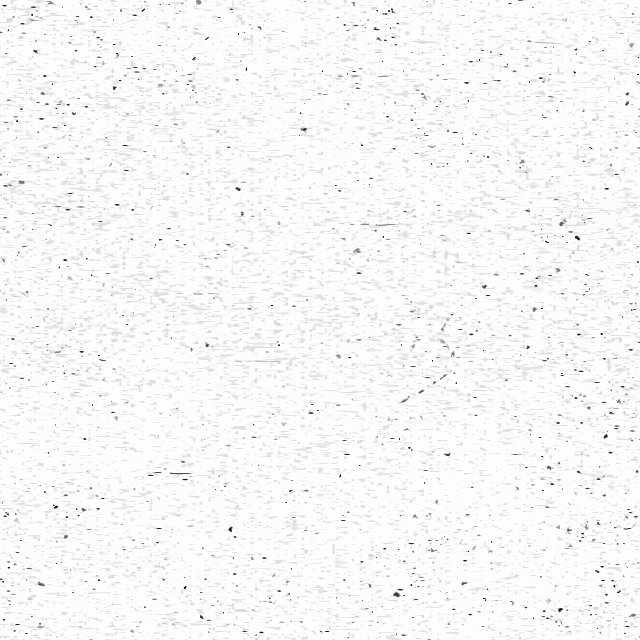
A Shadertoy shader for this texture:

```glsl
// Draws worn white paper with fine horizontal ink grain, dark specks and thin scratches.

const vec3 PAPER = vec3(0.994);
const vec3 INK = vec3(0.03);

float hash(vec2 p) {
    vec3 q = fract(vec3(p.xyx) * 0.1031);
    q += dot(q, q.yzx + 33.33);
    return fract((q.x + q.y) * q.z);
}

vec2 hash2(vec2 p) {
    return vec2(hash(p), hash(p + 71.7));
}

float valueNoise(vec2 p) {
    vec2 cell = floor(p);
    vec2 f = fract(p);
    f = f * f * (3.0 - 2.0 * f);
    float low = mix(hash(cell), hash(cell + vec2(1, 0)), f.x);
    float high = mix(hash(cell + vec2(0, 1)), hash(cell + vec2(1, 1)), f.x);
    return mix(low, high, f.y);
}

float cloud(vec2 p) {
    return 0.55 * valueNoise(p) + 0.3 * valueNoise(p * 2.3 + 9.1)
         + 0.15 * valueNoise(p * 5.1 + 23.7);
}

// Faint film: only the peaks of a stretched noise leave a trace.
float film(vec2 p, vec2 cells, float threshold) {
    return smoothstep(threshold, 1.0, valueNoise(p * cells));
}

// Scattered flat grains, one candidate per cell.
float grains(vec2 p, vec2 cells, vec2 minSize, vec2 maxSize, float chance, float seed) {
    float ink = 0.0;
    vec2 home = floor(p * cells);
    for (int y = -1; y <= 1; y++) {
        for (int x = -1; x <= 1; x++) {
            vec2 cell = home + vec2(x, y);
            vec2 key = cell + seed;
            vec2 center = (cell + hash2(key)) / cells;
            vec2 pick = hash2(key + 131.3);
            vec2 size = mix(minSize, maxSize, vec2(pick.x * pick.x, pick.y));
            float shape = 1.0 - smoothstep(0.5, 1.5, length((p - center) / size));
            float strength = mix(0.15, 0.95, pow(hash(key + 257.9), 1.6));
            ink = max(ink, shape * strength * step(hash(key + 389.1), chance));
        }
    }
    return ink;
}

// A thin stroke from start, broken into dashes along its length.
float scratch(vec2 p, vec2 start, float span, float width, float seed) {
    vec2 q = p - start;
    q.y += 0.0025 * (valueNoise(vec2(q.x * 45.0, seed)) - 0.5);
    float inside = smoothstep(0.0, 0.01, q.x) * (1.0 - smoothstep(span - 0.01, span, q.x));
    float dashes = smoothstep(0.35, 0.8, valueNoise(vec2(q.x * 130.0, seed + 5.0)));
    return inside * dashes * (1.0 - smoothstep(0.4 * width, 1.6 * width, abs(q.y)));
}

// A crumbling crack that wanders upward between two heights.
float crack(vec2 p, float bottom, float top) {
    float t = (p.y - bottom) / (top - bottom);
    float path = 0.625 + 0.075 * smoothstep(-0.1, 0.5, t)
               + 0.025 * (valueNoise(vec2(p.y * 38.0, 4.0)) - 0.5);
    float inside = smoothstep(0.0, 0.1, t) * (1.0 - smoothstep(0.9, 1.0, t));
    float flakes = smoothstep(0.5, 0.85, valueNoise(p * vec2(190.0, 150.0)));
    return inside * flakes * (1.0 - smoothstep(0.001, 0.005, abs(p.x - path)));
}

void mainImage(out vec4 fragColor, in vec2 fragCoord) {
    vec2 uv = fragCoord / iResolution.xy;
    vec2 p = uv + vec2(0.0, 0.025 * uv.x);

    // Wear is patchy: specks favour the borders, film the middle band.
    float patches = cloud(uv * vec2(4.0, 6.0) + 3.0);
    float clusters = smoothstep(0.3, 0.75, cloud(uv * vec2(15.0, 24.0) + 40.0));
    vec2 edge = abs(uv - 0.5) * 2.0;
    float border = smoothstep(0.55, 1.0, max(edge.x, edge.y));
    float band = 1.0 - smoothstep(0.1, 0.45, abs(uv.y - 0.6));
    float rightSide = smoothstep(0.4, 0.9, uv.x);
    float halo = 1.0 - smoothstep(0.0, 0.14, length(uv - vec2(0.68, 0.44)));

    // Pale grain.
    float threshold = 0.74 - 0.07 * band - 0.16 * (patches - 0.4) - 0.06 * halo;
    float ink = 0.15 * film(p, vec2(165.0, 350.0), threshold);
    ink = max(ink, 0.13 * film(p + 7.3, vec2(75.0, 370.0), threshold + 0.05));

    // Small and large specks.
    float wear = 0.35 + 0.5 * border + 0.35 * rightSide + 0.5 * halo;
    float chance = wear * (0.04 + 0.4 * clusters * patches);
    ink = max(ink, grains(p, vec2(95.0, 160.0), vec2(0.001, 0.0008),
                          vec2(0.0042, 0.0014), chance, 11.0));
    vec2 ragged = p + 0.005 * (vec2(valueNoise(p * 230.0), valueNoise(p * 230.0 + 50.0)) - 0.5);
    ink = max(ink, grains(ragged, vec2(42.0, 56.0), vec2(0.0018, 0.0014),
                          vec2(0.0045, 0.0028), 0.16 * wear * (0.3 + clusters), 503.0));

    // Scratches and the crack.
    for (int i = 0; i < 12; i++) {
        float id = float(i);
        vec2 start = hash2(vec2(id * 3.7, 19.0)) * vec2(0.9, 1.0);
        float span = mix(0.04, 0.13, hash(vec2(id, 47.0)));
        float strength = mix(0.25, 0.75, hash(vec2(id, 83.0)));
        ink = max(ink, strength * scratch(p, start, span, 0.001, id * 13.0));
    }
    ink = max(ink, 0.7 * crack(uv, 0.36, 0.52));

    fragColor = vec4(mix(PAPER, INK, ink), 1.0);
}
```
